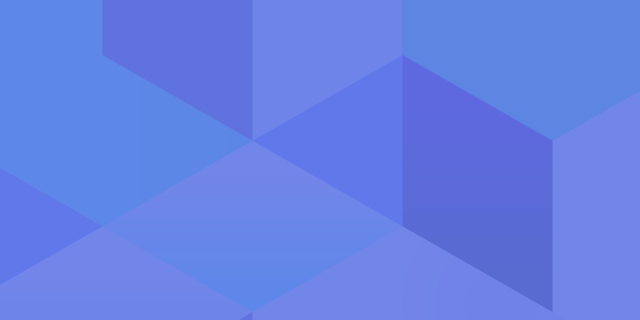
Reproduce this background procedurally as a Shadertoy shader.

```glsl
const vec2 HUB = vec2(0.789, 0.560);    // shared corner of the facets
const vec2 CELL = vec2(0.46875, 0.2678); // lattice spacing

const vec3 SKY_LEFT = vec3(0.365, 0.530, 0.915);
const vec3 SKY_RIGHT = vec3(0.360, 0.525, 0.885);
const vec3 INDIGO = vec3(0.378, 0.449, 0.865);
const vec3 ROYAL = vec3(0.378, 0.472, 0.918);
const vec3 LAVENDER = vec3(0.449, 0.523, 0.912);
const vec3 PERIWINKLE = vec3(0.430, 0.518, 0.912);
const vec3 VIOLET = vec3(0.370, 0.410, 0.880);
const vec3 SLATE = vec3(0.345, 0.420, 0.815);

// Antialiased half plane, one where d is positive
float side(float d) {
    return clamp(d / max(fwidth(d), 1e-5) + 0.5, 0.0, 1.0);
}

// Antialiased intersection of two half planes
float wedge(float d1, float d2) {
    return side(d1) * side(d2);
}

vec3 ramp(vec3 low, vec3 high, float start, float end, float t) {
    return mix(low, high, smoothstep(start, end, t));
}

void mainImage(out vec4 fragColor, in vec2 fragCoord) {
    vec2 p = fragCoord / iResolution.y;
    vec2 q = (p - HUB) / CELL;

    // Lattice axes: vertical, falling and rising edges
    float u = q.x;
    float fall = q.x + q.y;
    float rise = q.y - q.x;

    // Open blue planes
    vec3 color = ramp(SKY_LEFT, SKY_RIGHT, 0.0, 1.4, p.x);

    // Upper facets, painted back to front
    color = mix(color, INDIGO, wedge(u + 1.0, 1.0 - u) * side(fall));
    color = mix(color, ROYAL, wedge(u, 2.0 - fall));
    color = mix(color, PERIWINKLE, wedge(u, 1.0 - u) * side(rise));

    // Shaded wall and bright right face
    vec3 wall = ramp(SLATE, VIOLET, 0.0, 0.85, p.y);
    color = mix(color, wall, wedge(u - 1.0, 2.0 - fall));
    color = mix(color, LAVENDER, wedge(u - 2.0, -2.0 - rise));

    // Left wedge and central diamond
    color = mix(color, ROYAL, side(-2.0 - fall));
    vec3 diamond = ramp(SKY_LEFT, LAVENDER, 0.02, 0.50, p.y);
    color = mix(color, diamond, wedge(-fall, -rise));

    // Lower faces with soft tints
    vec3 lowerLeft = ramp(PERIWINKLE, LAVENDER, 0.0, 0.15, p.y);
    color = mix(color, lowerLeft, wedge(-2.0 - fall, -rise));
    float tint = 0.12 * exp(-14.0 * dot(p - vec2(1.57, 0.05), p - vec2(1.57, 0.05)));
    vec3 lowerRight = mix(LAVENDER, VIOLET, tint);
    color = mix(color, lowerRight, wedge(-fall, -2.0 - rise));
    color = mix(color, INDIGO, wedge(-u, -2.0 - rise) * side(-2.0 - fall));

    fragColor = vec4(color, 1.0);
}
```
